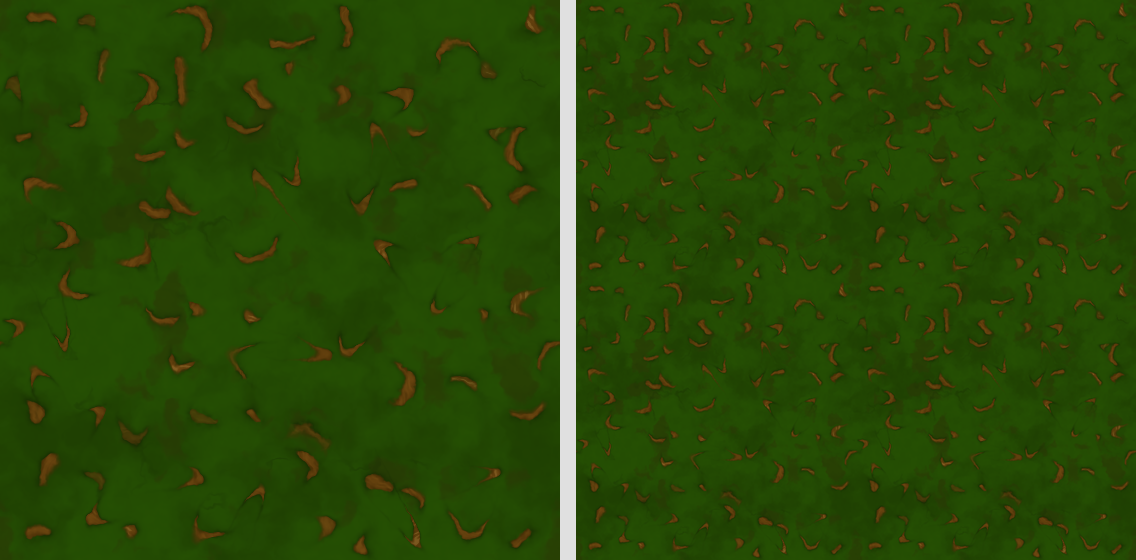
Left, the tile; right, the same tile 2 across and 2 down.
This texture is drawn by a three.js fragment shader. Its source:

```glsl
varying vec2 vUv;

const float GRID = 10.0;          // patch cells across the tile
const float PRESENCE = 0.78;      // share of cells holding a patch
const vec2 HALF_LENGTH = vec2(0.004, 0.036);
const vec2 RADIUS = vec2(0.006, 0.0125);
const float WARP = 0.022;         // raggedness of the outlines
const float RIM_WIDTH = 0.0055;
const vec3 GREEN_DEEP = vec3(0.122, 0.252, 0.008);
const vec3 GREEN_FRESH = vec3(0.143, 0.306, 0.012);
const vec3 STAIN = vec3(0.165, 0.215, 0.020);
const vec3 SHADOW = vec3(0.075, 0.140, 0.008);
const vec3 EARTH_DARK = vec3(0.280, 0.180, 0.020);
const vec3 EARTH_LIGHT = vec3(0.425, 0.275, 0.065);
const vec3 EARTH_PALE = vec3(0.540, 0.400, 0.170);

float hash(vec2 p, float seed) {
  vec3 q = fract(vec3(p.xyx) * vec3(0.1031, 0.1030, 0.0973) + seed * 0.1371);
  q += dot(q, q.yzx + 33.33);
  return fract((q.x + q.y) * q.z);
}

// Value noise that repeats after a whole number of lattice steps.
float wrapNoise(vec2 p, float period, float seed) {
  vec2 i = floor(p);
  vec2 f = fract(p);
  f = f * f * f * (f * (f * 6.0 - 15.0) + 10.0);
  vec2 a = mod(i, period);
  vec2 b = mod(i + 1.0, period);
  return mix(mix(hash(a, seed), hash(vec2(b.x, a.y), seed), f.x),
             mix(hash(vec2(a.x, b.y), seed), hash(b, seed), f.x), f.y);
}

float fbm(vec2 uv, float frequency, float seed) {
  float sum = 0.0;
  float weight = 0.5;
  for (int i = 0; i < 4; i++) {
    sum += weight * wrapNoise(uv * frequency, frequency, seed + float(i));
    frequency *= 2.0;
    weight *= 0.5;
  }
  return sum / 0.9375;
}

// Mottled grass with faint stains and dark wisps.
vec3 groundColor(vec2 uv, vec2 warp) {
  vec2 p = uv + warp * 1.5;
  float mottle = 0.55 * fbm(p, 5.0, 11.0) + 0.45 * fbm(p, 18.0, 21.0);
  vec3 color = mix(GREEN_DEEP, GREEN_FRESH, smoothstep(0.24, 0.62, mottle));
  float stain = smoothstep(0.64, 0.80, fbm(p, 13.0, 31.0));
  color = mix(color, STAIN, 0.6 * stain);
  float crease = 1.0 - smoothstep(0.0, 0.035, abs(fbm(p, 9.0, 41.0) - 0.5));
  float creaseMask = smoothstep(0.52, 0.72, fbm(uv, 7.0, 51.0));
  return mix(color, SHADOW, 0.28 * crease * creaseMask);
}

// Bent, tapered stroke: signed distance in local coordinates.
float strokeDistance(vec2 p, float halfLength, float radius, float bend, float taper) {
  p.y += bend * (p.x * p.x / halfLength - 0.4 * halfLength);
  float along = clamp(p.x, -halfLength, halfLength);
  float width = radius * (1.0 - taper * along / halfLength);
  return length(p - vec2(along, 0.0)) - width;
}

// Lays one bare patch, with its shaded rim, over the color.
vec3 addPatch(vec3 color, vec2 uv, vec2 warp, vec2 cell, float grain) {
  vec2 id = mod(cell, GRID);
  if (hash(id, 1.0) > PRESENCE) return color;

  vec2 center = (cell + mix(vec2(0.15), vec2(0.85), vec2(hash(id, 2.0), hash(id, 3.0)))) / GRID;
  float angle = 6.2832 * hash(id, 4.0);
  float size = hash(id, 5.0);
  float halfLength = mix(HALF_LENGTH.x, HALF_LENGTH.y, size * size);
  float radius = mix(RADIUS.x, RADIUS.y, hash(id, 6.0)) * mix(1.0, 0.72, size);
  float bend = 1.6 * (hash(id, 7.0) - 0.5);
  float taper = 0.6 * hash(id, 8.0);

  float c = cos(angle);
  float s = sin(angle);
  mat2 turn = mat2(c, -s, s, c);
  vec2 local = turn * (uv - center + warp * mix(0.5, 1.0, size));
  float d = strokeDistance(local, halfLength, radius, bend, taper);

  // Some borders fade into the grass on one side.
  float fade = hash(id, 9.0);
  float side = smoothstep(-radius, radius, local.y);
  float softness = 0.0018 + 0.008 * fade * fade * side;
  float cover = 1.0 - smoothstep(-softness, softness, d);
  float rim = exp(-max(d, 0.0) / RIM_WIDTH) * mix(0.75, 0.2, fade * side);
  color = mix(color, SHADOW, rim * smoothstep(0.15, 0.65, grain));

  float streak = wrapNoise(local * vec2(70.0, 260.0) + id * 7.0, 512.0, 61.0);
  float depth = smoothstep(0.0, 0.8 * radius, -d);
  float tone = clamp(0.45 * depth + 0.5 * streak + 0.5 * (grain - 0.5), 0.0, 1.0);
  vec3 earth = mix(EARTH_DARK, EARTH_LIGHT, tone);
  float pale = step(0.85, hash(id, 10.0)) * depth * smoothstep(0.5, 0.9, streak);
  earth = mix(earth, EARTH_PALE, 0.6 * pale);
  float strength = mix(0.6, 1.0, smoothstep(0.0, 0.3, hash(id, 12.0)));
  return mix(color, earth, cover * strength);
}

void main() {
  vec2 uv = vUv;
  vec2 warp = WARP * (vec2(fbm(uv, 32.0, 71.0), fbm(uv, 32.0, 81.0)) - 0.5);
  float grain = fbm(uv, 48.0, 91.0);
  vec3 color = groundColor(uv, warp);

  vec2 home = floor(uv * GRID);
  for (int y = -1; y <= 1; y++) {
    for (int x = -1; x <= 1; x++) {
      color = addPatch(color, uv, warp, home + vec2(float(x), float(y)), grain);
    }
  }
  color *= 0.97 + 0.06 * grain;
  gl_FragColor = vec4(color, 1.0);
}
```
